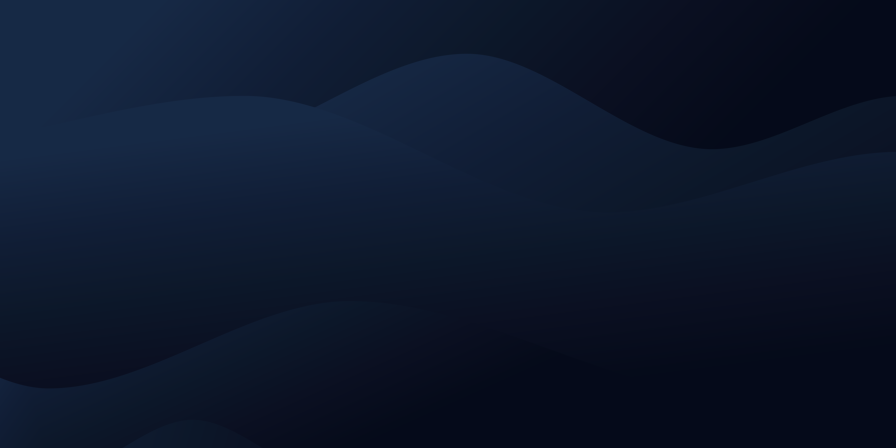
A Shadertoy shader for this background:

```glsl
// Dark navy background with four overlapping, softly shaded wave layers.

// Colour ramp, from light to dark
const vec3 STEEL    = vec3(0.088, 0.160, 0.270);
const vec3 NAVY     = vec3(0.065, 0.117, 0.212);
const vec3 TEAL     = vec3(0.049, 0.094, 0.165);
const vec3 INK      = vec3(0.041, 0.060, 0.130);
const vec3 MIDNIGHT = vec3(0.019, 0.041, 0.100);
const vec4 RAMP_STOPS = vec4(0.27, 0.51, 0.76, 1.0);

// Linear shading per layer: base, change along x, change along y
const vec3 SKY_SHADE    = vec3(0.407, 0.640, -0.640);
const vec3 BACK_SHADE   = vec3(0.295, 0.422, -0.730);
const vec3 MID_SHADE    = vec3(0.965, 0.192, -1.498);
const vec3 FRONT_SHADE  = vec3(0.456, 0.691, -1.536);
const vec3 CORNER_SHADE = vec3(0.346, 1.800, -1.280);
const vec3 HILL_SHADE   = vec3(0.110, 1.000, -0.300);

// Crest turning points in units of canvas height: x positions, then heights
const vec4 BACK_X  = vec4(0.404, 1.042, 1.589, 2.018);
const vec4 BACK_Y  = vec4(0.661, 0.880, 0.667, 0.786);
const vec4 MID_X   = vec4(-0.286, 0.545, 1.354, 2.005);
const vec4 MID_Y   = vec4(0.661, 0.786, 0.526, 0.661);
const vec4 FRONT_X = vec4(-0.390, 0.109, 0.781, 1.667);
const vec4 FRONT_Y = vec4(0.328, 0.133, 0.328, 0.115);
const vec4 HILL_X  = vec4(0.117, 0.430, 0.742, 2.000);
const vec4 HILL_Y  = vec4(-0.063, 0.063, -0.063, -0.063);

// Position on the ramp for a layer at p
float tone(vec2 p, vec3 shade) {
    return dot(shade, vec3(1.0, p));
}

// Ramp colour for a tone from 0 (light) to 1 (dark)
vec3 rampColor(float t) {
    vec4 low = vec4(0.0, RAMP_STOPS.xyz);
    vec4 k = clamp((t - low) / (RAMP_STOPS - low), 0.0, 1.0);
    vec3 color = mix(STEEL, NAVY, k.x);
    color = mix(color, TEAL, k.y);
    color = mix(color, INK, k.z);
    return mix(color, MIDNIGHT, k.w);
}

// Smooth crest line that eases between its turning points
float crest(float x, vec4 xs, vec4 ys) {
    float y = ys.x;
    for (int i = 1; i < 4; i++) {
        y = mix(y, ys[i], smoothstep(xs[i - 1], xs[i], x));
    }
    return y;
}

// Lay one wave over the colour below it, with a one-pixel soft edge
vec3 addWave(vec3 below, vec2 p, vec4 xs, vec4 ys, float waveTone) {
    float edge = 0.8 / iResolution.y;
    float cover = smoothstep(-edge, edge, crest(p.x, xs, ys) - p.y);
    return mix(below, rampColor(waveTone), cover);
}

void mainImage(out vec4 fragColor, in vec2 fragCoord) {
    vec2 p = fragCoord / iResolution.y;

    // Diagonal sky, then waves from back to front
    vec3 color = rampColor(tone(p, SKY_SHADE));
    color = addWave(color, p, BACK_X, BACK_Y, tone(p, BACK_SHADE));
    color = addWave(color, p, MID_X, MID_Y, tone(p, MID_SHADE));

    // The front wave brightens towards the lower left corner
    float frontTone = min(tone(p, FRONT_SHADE), tone(p, CORNER_SHADE));
    color = addWave(color, p, FRONT_X, FRONT_Y, frontTone);
    color = addWave(color, p, HILL_X, HILL_Y, tone(p, HILL_SHADE));

    fragColor = vec4(color, 1.0);
}
```
